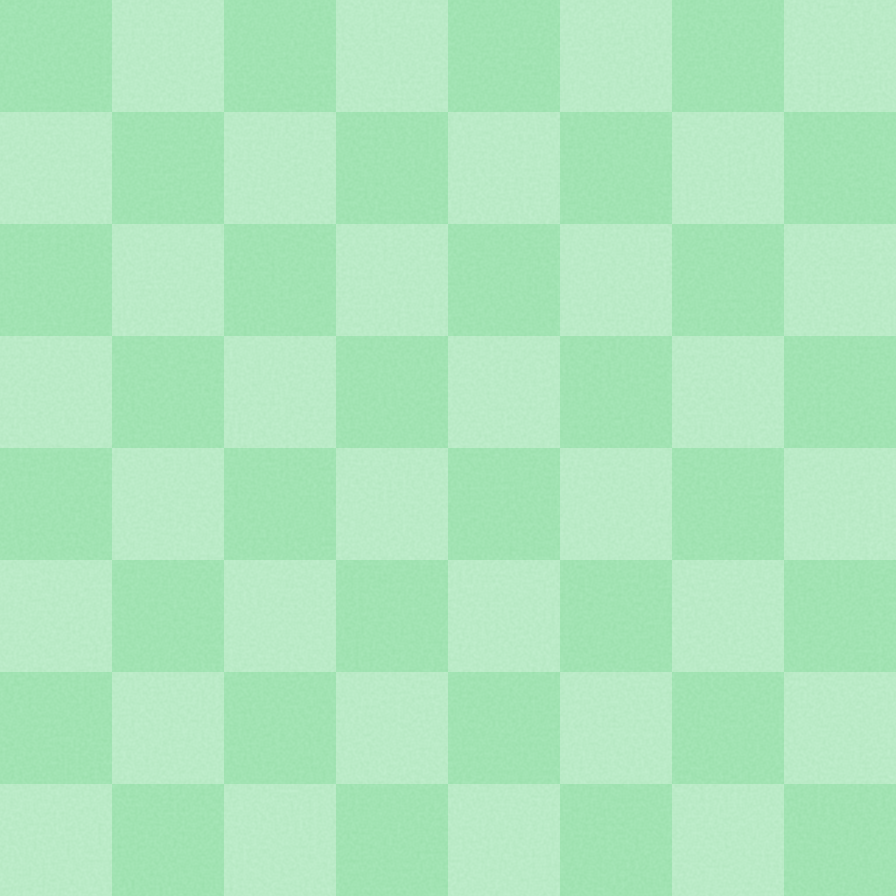
Reproduce this pattern procedurally as a Shadertoy shader.

```glsl
// Two-tone mint checkerboard, eight cells across and eight down, with a faint
// paper grain. Cells come from the product of two antialiased square waves;
// the grain is two octaves of gradient noise whose lattice wraps at the edges.

const float CELLS = 8.0;
const float GRAIN_COARSE = 192.0;
const float GRAIN_FINE = 320.0;
const vec3 LIGHT_MINT = vec3(0.730, 0.920, 0.780);
const vec3 DEEP_MINT = vec3(0.632, 0.890, 0.700);
const vec3 GRAIN_TINT = vec3(0.036, 0.022, 0.036);

// Unit gradient for a lattice point, from an integer hash
vec2 latticeGradient(vec2 point, float period) {
    uvec2 q = uvec2(mod(point, period));
    uint h = q.x * 1597u + q.y * 51749u + uint(period) * 7919u;
    h = (h ^ (h >> 15)) * 73244475u;
    h = (h ^ (h >> 13)) * 73244475u;
    h ^= h >> 16;
    float angle = 6.28319 * float(h & 65535u) / 65536.0;
    return vec2(cos(angle), sin(angle));
}

// Gradient noise that repeats after a whole number of lattice cells
float wrappedNoise(vec2 p, float period) {
    vec2 i = floor(p);
    vec2 f = p - i;
    vec2 s = f * f * f * (f * (f * 6.0 - 15.0) + 10.0);
    vec2 e = vec2(1.0, 0.0);
    float a = dot(latticeGradient(i, period), f);
    float b = dot(latticeGradient(i + e.xy, period), f - e.xy);
    float c = dot(latticeGradient(i + e.yx, period), f - e.yx);
    float d = dot(latticeGradient(i + e.xx, period), f - e.xx);
    return mix(mix(a, b, s.x), mix(c, d, s.x), s.y);
}

// Square wave of period 2 on each axis, softened over one pixel
vec2 squareWave(vec2 p, vec2 pixel) {
    vec2 edgeDistance = 0.5 - abs(mod(p + 0.5, 2.0) - 1.0);
    return clamp(2.0 * edgeDistance / pixel, -1.0, 1.0);
}

float checker(vec2 p, vec2 pixel) {
    vec2 wave = squareWave(p, pixel);
    return 0.5 + 0.5 * wave.x * wave.y;
}

float paperGrain(vec2 uv) {
    return 0.6 * wrappedNoise(uv * GRAIN_COARSE, GRAIN_COARSE)
         + 0.7 * wrappedNoise(uv * GRAIN_FINE, GRAIN_FINE);
}

void mainImage(out vec4 fragColor, in vec2 fragCoord) {
    vec2 uv = fragCoord / iResolution.xy;

    // Flat cells, light at the lower left
    float lightness = checker(uv * CELLS, CELLS / iResolution.xy);
    vec3 color = mix(DEEP_MINT, LIGHT_MINT, lightness);

    // Faint grain over both tones
    color += GRAIN_TINT * paperGrain(uv);
    fragColor = vec4(color, 1.0);
}
```
